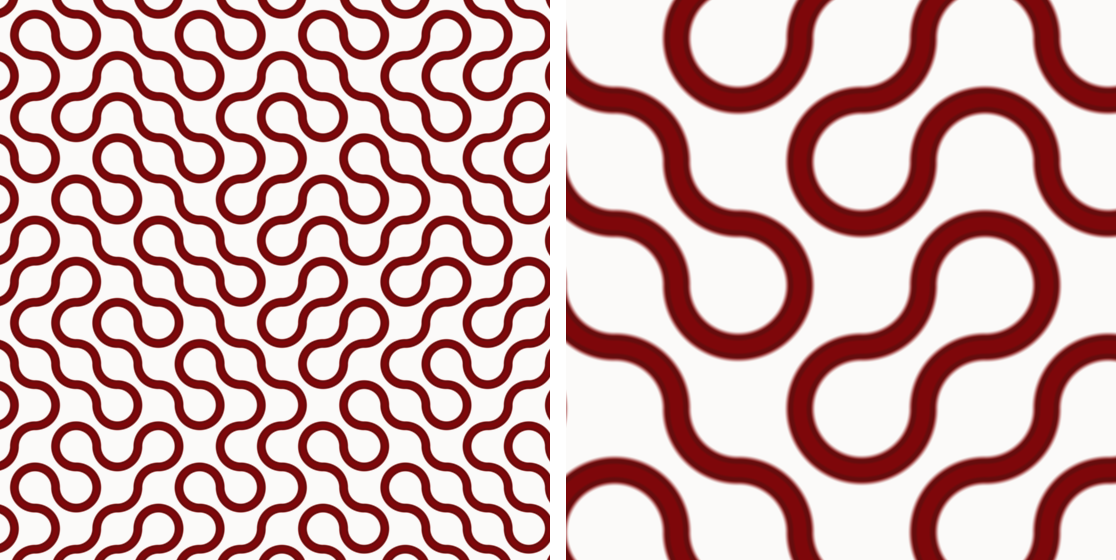
Left, the full canvas; right, a detail of the centre.
Write a Shadertoy shader that draws this pattern.

```glsl
// Winding dark red tubes on white: a Truchet tiling of quarter arcs.
// Each square tile gets a hashed diagonal; tiles that would close a small
// ring around a grid corner are turned, so the lines stay meandering.

const float TILES_PER_HEIGHT = 13.61;
const vec2  GRID_SHIFT   = vec2(0.851, 0.762);   // first grid corner, in tiles
const float LINE_HALF    = 0.107;                // half line width, in tiles
const float EDGE_SOFT    = 0.024;                // half width of the edge fade
const float CORE_HALF    = 0.054;                // brighter middle of the line
const float CORE_SOFT    = 0.014;
const float SEED         = 37.0;
const vec3  PAPER        = vec3(0.985, 0.982, 0.976);
const vec3  CORE_RED     = vec3(0.495, 0.028, 0.038);
const vec3  RIM_RED      = vec3(0.395, 0.048, 0.050);
const vec3  FADE_POWER   = vec3(0.7, 1.0, 1.0);  // red lightens first: pink rim

float hash(vec2 cell) {
    vec3 p = fract(vec3(cell.xyx + SEED) * vec3(0.1031, 0.1030, 0.0973));
    p += dot(p, p.yzx + 33.33);
    return fract((p.x + p.y) * p.z);
}

// True when the tile's open band falls from upper left to lower right.
bool rawFalling(vec2 tile) {
    return hash(tile) < 0.5;
}

// Turn a rising tile when it is the upper left part of a closed ring.
// Only rising tiles turn, which can never close another ring.
bool falling(vec2 tile) {
    bool ring = rawFalling(tile + vec2(1.0, 0.0))
             && rawFalling(tile + vec2(0.0, -1.0))
             && !rawFalling(tile + vec2(1.0, -1.0));
    return rawFalling(tile) || ring;
}

// Distance to the centre line of the two arcs in a tile.
float arcDistance(vec2 gridPos) {
    vec2 local = fract(gridPos) - 0.5;
    if (!falling(floor(gridPos))) local.x = -local.x;
    float toCorner = min(length(local + 0.5), length(local - 0.5));
    return abs(toCorner - 0.5);
}

void mainImage(out vec4 fragColor, in vec2 fragCoord) {
    float pixel = TILES_PER_HEIGHT / iResolution.y;
    float dist = arcDistance(fragCoord * pixel - GRID_SHIFT);

    // Line body with a darker rim
    float coreSoft = max(CORE_SOFT, 0.5 * pixel);
    float rim = smoothstep(CORE_HALF - coreSoft, CORE_HALF + coreSoft, dist);
    vec3 ink = mix(CORE_RED, RIM_RED, rim);

    // Soft fade into the paper
    float soft = max(EDGE_SOFT, 0.75 * pixel);
    float fade = smoothstep(LINE_HALF - soft, LINE_HALF + soft, dist);
    fragColor = vec4(mix(ink, PAPER, pow(vec3(fade), FADE_POWER)), 1.0);
}
```
